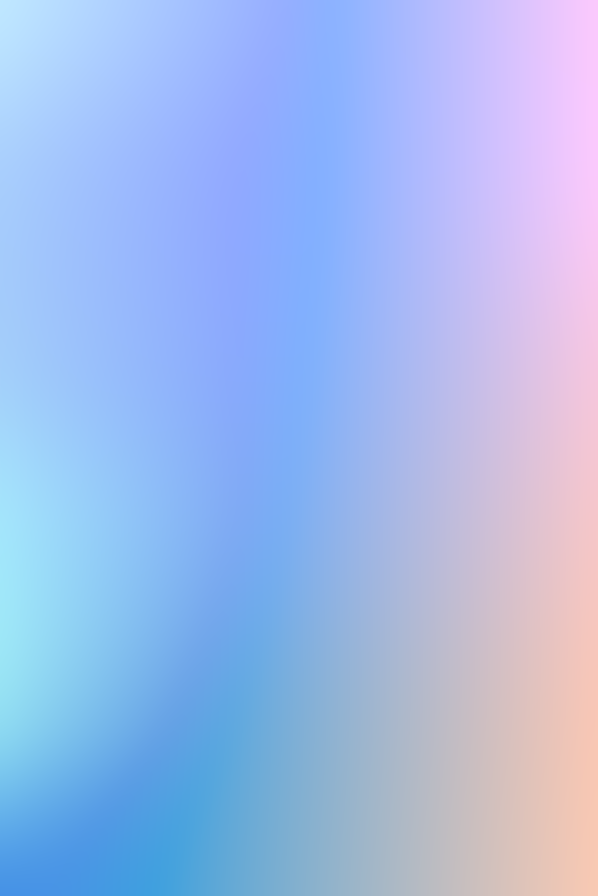
A WebGL 1 fragment shader for this background:

```glsl
precision highp float;

uniform vec2 u_resolution;

const float LAST_KNOT = 5.0;      // knots are evenly spaced, bottom to top
const float CREASE_SOFTNESS = 0.025;
const float LOW_WARMTH_BOW = 0.85;

// Each stop holds a colour and its horizontal position.
const vec4 LEFT_0 = vec4(0.27, 0.57, 0.90, 0.0);
const vec4 LEFT_1 = vec4(0.57, 0.87, 0.95, 0.0);
const vec4 LEFT_2 = vec4(0.64, 0.905, 0.985, 0.0);
const vec4 LEFT_3 = vec4(0.64, 0.81, 0.98, 0.0);
const vec4 LEFT_4 = vec4(0.66, 0.81, 0.99, 0.0);
const vec4 LEFT_5 = vec4(0.75, 0.91, 1.00, 0.0);

const vec4 VIOLET_0 = vec4(0.28, 0.58, 0.90, 0.10);
const vec4 VIOLET_1 = vec4(0.40, 0.63, 0.90, 0.29);
const vec4 VIOLET_2 = vec4(0.49, 0.66, 0.95, 0.39);
const vec4 VIOLET_3 = vec4(0.54, 0.66, 0.99, 0.395);
const vec4 VIOLET_4 = vec4(0.57, 0.66, 1.00, 0.395);
const vec4 VIOLET_5 = vec4(0.59, 0.68, 1.00, 0.47);

const vec4 BLUE_0 = vec4(0.24, 0.63, 0.87, 0.27);
const vec4 BLUE_1 = vec4(0.36, 0.66, 0.88, 0.39);
const vec4 BLUE_2 = vec4(0.46, 0.68, 0.95, 0.47);
const vec4 BLUE_3 = vec4(0.49, 0.69, 0.99, 0.515);
const vec4 BLUE_4 = vec4(0.51, 0.69, 1.00, 0.54);
const vec4 BLUE_5 = vec4(0.54, 0.70, 1.00, 0.56);

const vec4 RIGHT_0 = vec4(0.98, 0.79, 0.70, 1.0);
const vec4 RIGHT_1 = vec4(0.98, 0.78, 0.71, 1.0);
const vec4 RIGHT_2 = vec4(0.97, 0.78, 0.78, 1.0);
const vec4 RIGHT_3 = vec4(0.97, 0.78, 0.88, 1.0);
const vec4 RIGHT_4 = vec4(0.99, 0.79, 0.985, 1.0);
const vec4 RIGHT_5 = vec4(0.99, 0.79, 0.99, 1.0);

// Catmull-Rom kernel
float knotWeight(float offset) {
  float d = abs(offset);
  if (d < 1.0) return (1.5 * d - 2.5) * d * d + 1.0;
  if (d < 2.0) return ((-0.5 * d + 2.5) * d - 4.0) * d + 2.0;
  return 0.0;
}

// Smooth vertical curve through six stops; the end stops repeat outward
vec4 curve(vec4 a, vec4 b, vec4 c, vec4 d, vec4 e, vec4 f, float y) {
  float k = y * LAST_KNOT;
  return a * (knotWeight(k) + knotWeight(k + 1.0))
       + b * knotWeight(k - 1.0) + c * knotWeight(k - 2.0)
       + d * knotWeight(k - 3.0) + e * knotWeight(k - 4.0)
       + f * (knotWeight(k - LAST_KNOT) + knotWeight(k - LAST_KNOT - 1.0));
}

float ramp(vec4 from, vec4 to, float x) {
  return clamp((x - from.w) / (to.w - from.w), 0.0, 1.0);
}

void main() {
  vec2 uv = gl_FragCoord.xy / u_resolution;

  // Curved colour ridges at this height
  vec4 left = curve(LEFT_0, LEFT_1, LEFT_2, LEFT_3, LEFT_4, LEFT_5, uv.y);
  vec4 violet = curve(VIOLET_0, VIOLET_1, VIOLET_2, VIOLET_3, VIOLET_4, VIOLET_5, uv.y);
  vec4 blue = curve(BLUE_0, BLUE_1, BLUE_2, BLUE_3, BLUE_4, BLUE_5, uv.y);
  vec4 right = curve(RIGHT_0, RIGHT_1, RIGHT_2, RIGHT_3, RIGHT_4, RIGHT_5, uv.y);
  float bow = mix(LOW_WARMTH_BOW, 1.0, uv.y);

  // Blend across the ridges, averaging nearby positions to soften creases
  vec3 color = vec3(0.0);
  for (int i = -2; i <= 2; i++) {
    float x = uv.x + float(i) * 0.5 * CREASE_SOFTNESS;
    vec3 tint = mix(left.rgb, violet.rgb, ramp(left, violet, x));
    tint = mix(tint, blue.rgb, ramp(violet, blue, x));
    color += mix(tint, right.rgb, pow(ramp(blue, right, x), bow));
  }
  gl_FragColor = vec4(color / 5.0, 1.0);
}
```
